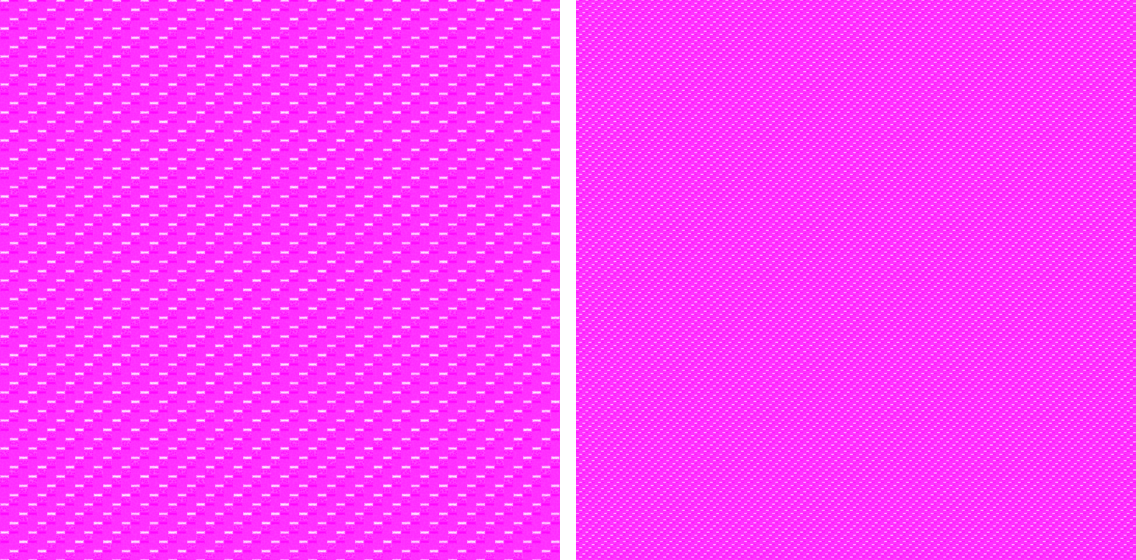
Left, the tile; right, the same tile 3 across and 3 down.
Write a WebGL 1 fragment shader that draws this pattern.

```glsl
precision highp float;
// Twill weave: 20 by 20 repeats of a 3 by 3 thread cell. Each row holds a pale
// stitch, a saturated stitch and a bare cell, stepping one cell per row.
// Wrapped cellular noise frays the stitches and adds grain between the rows.

uniform vec2 u_resolution;

const float THREADS = 60.0;       // cells across and down, a multiple of 3
const float GRAIN_CELLS = 240.0;  // grain cells across and down
const vec2 STITCH_HALF = vec2(0.43, 0.115);
const float STITCH_SOFTNESS = 0.07;
const vec3 CLOTH = vec3(1.0, 0.195, 1.0);
const vec3 PALE = vec3(1.0, 0.93, 1.0);
const vec3 DEEP = vec3(1.0, 0.01, 1.0);

vec2 hash2(vec2 p) {
  vec2 q = vec2(dot(p, vec2(12.99, 78.23)), dot(p, vec2(39.35, 11.14)));
  return fract(sin(q) * 4375.85);
}

// Distance to the nearest scattered point; wraps after period cells.
float cellNoise(vec2 p, float period) {
  vec2 cell = floor(p);
  float nearest = 2.0;
  for (int y = -1; y <= 1; y++) {
    for (int x = -1; x <= 1; x++) {
      vec2 neighbour = cell + vec2(float(x), float(y));
      vec2 point = neighbour + hash2(mod(neighbour, period));
      nearest = min(nearest, length(point - p));
    }
  }
  return nearest;
}

float boxDistance(vec2 p, vec2 halfSize) {
  vec2 d = abs(p) - halfSize;
  return length(max(d, 0.0)) + min(max(d.x, d.y), 0.0);
}

// Soft-edged stitch, centred in its cell.
float stitch(vec2 p, vec2 halfSize, float blur) {
  return 1.0 - smoothstep(-blur, blur, boxDistance(p, halfSize));
}

// 1 where a cell index equals the wanted one.
float isKind(float kind, float wanted) {
  return 1.0 - step(0.5, abs(kind - wanted));
}

void main() {
  vec2 uv = gl_FragCoord.xy / u_resolution;

  // Thread cells, rows counted downwards and centred on the stitches
  vec2 thread = vec2(uv.x, 1.0 - uv.y) * THREADS - vec2(0.0, 0.05);
  vec2 cell = vec2(floor(thread.x), floor(thread.y + 0.5));
  vec2 local = thread - cell - vec2(0.5, 0.0);
  float kind = mod(cell.x + cell.y + 0.5, 3.0) - 0.5;
  float pale = isKind(kind, 0.0);
  float deep = isKind(kind, 1.0);
  vec2 chance = hash2(mod(cell, THREADS) + 7.0);

  // Fraying and small differences between stitches
  float grain = cellNoise(uv * GRAIN_CELLS, GRAIN_CELLS) - 0.45;
  vec2 size = STITCH_HALF + vec2(0.03, 0.02) * (chance - 0.5);
  vec2 frayed = local + vec2(0.0, 0.05 * grain);
  float blur = STITCH_SOFTNESS + 0.5 * THREADS / u_resolution.y;
  float cover = stitch(frayed, size, blur);

  // Grain gathers below pale stitches and above deep ones
  float side = step(0.0, local.y);
  float between = smoothstep(0.12, 0.35, abs(local.y));
  float gathered = mix(deep, pale, side) * between;
  vec3 color = CLOTH;
  color.g += grain * mix(0.06, 0.28, gathered);

  // Stitches
  float shine = 0.9 + 0.12 * (chance.y - 0.5) - 0.15 * grain;
  color = mix(color, PALE, clamp(cover * pale * shine, 0.0, 1.0));
  color = mix(color, DEEP, cover * deep * 0.95);
  gl_FragColor = vec4(clamp(color, 0.0, 1.0), 1.0);
}
```
